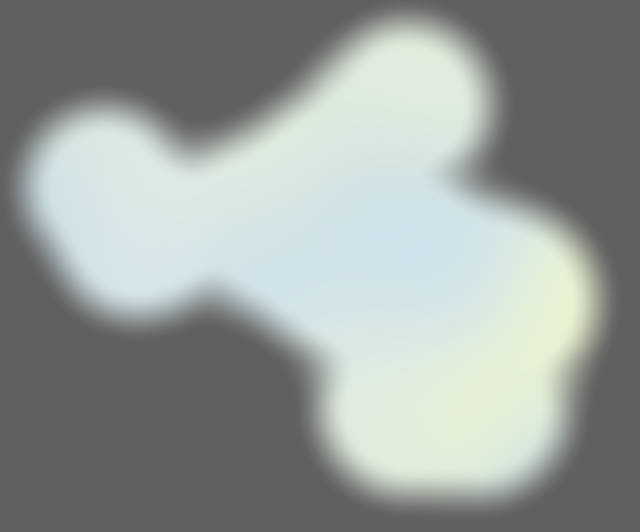
Give the GLSL for this background, as a WebGL 1 fragment shader.

```glsl
precision highp float;
// A soft, pale cloud-like blob with three lobes on a flat grey ground.
// Capsules joined by a smooth minimum give the outline, which is feathered;
// its pastel fill is a normalized blend of Gaussian colour spots.

uniform vec2 u_resolution;

// Signed distance to a segment from a to b thickened by radius.
float capsule(vec2 p, vec2 a, vec2 b, float radius) {
  vec2 pa = p - a;
  vec2 ba = b - a;
  float h = clamp(dot(pa, ba) / dot(ba, ba), 0.0, 1.0);
  return length(pa - ba * h) - radius;
}

float smoothMin(float a, float b) {
  const float blend = 0.06;
  float h = max(blend - abs(a - b), 0.0) / blend;
  return min(a, b) - 0.25 * blend * h * h;
}

float blobDistance(vec2 p) {
  // Left lobe and neck
  float d = capsule(p, vec2(0.195, 0.648), vec2(0.258, 0.555), 0.147);
  d = smoothMin(d, capsule(p, vec2(0.258, 0.570), vec2(0.505, 0.591), 0.128));
  // Upper arm and top lobe
  d = smoothMin(d, capsule(p, vec2(0.505, 0.608), vec2(0.672, 0.727), 0.140));
  d = smoothMin(d, length(p - vec2(0.764, 0.802)) - 0.154);
  // Body and right lobe
  d = smoothMin(d, capsule(p, vec2(0.539, 0.534), vec2(0.719, 0.406), 0.138));
  d = smoothMin(d, capsule(p, vec2(0.719, 0.578), vec2(0.938, 0.430), 0.150));
  d = smoothMin(d, length(p - vec2(0.944, 0.434)) - 0.170);
  // Bottom lobe
  return smoothMin(d, capsule(p, vec2(0.766, 0.237), vec2(0.898, 0.234), 0.165));
}

// A colour spot, premultiplied by its weight, with the weight in alpha.
vec4 spot(vec2 p, vec2 centre, vec3 colour) {
  vec2 d = p - centre;
  return vec4(colour, 1.0) * exp(-45.0 * dot(d, d));
}

vec3 pastelFill(vec2 p) {
  vec3 skyBlue = vec3(0.79, 0.87, 0.905);
  vec3 iceBlue = vec3(0.83, 0.90, 0.915);
  vec3 mist = vec3(0.88, 0.92, 0.91);
  vec3 paleGreen = vec3(0.86, 0.915, 0.87);
  vec3 cream = vec3(0.895, 0.935, 0.86);
  vec3 lemon = vec3(0.925, 0.96, 0.82);

  // Left lobe
  vec4 sum = spot(p, vec2(0.08, 0.62), skyBlue);
  sum += spot(p, vec2(0.20, 0.79), paleGreen);
  sum += spot(p, vec2(0.27, 0.65), mist);
  sum += spot(p, vec2(0.27, 0.47), iceBlue);
  // Upper arm and top lobe
  sum += spot(p, vec2(0.47, 0.71), cream);
  sum += spot(p, vec2(0.65, 0.81), paleGreen);
  sum += spot(p, vec2(0.79, 0.87), cream);
  sum += spot(p, vec2(0.91, 0.79), paleGreen);
  // Body
  sum += spot(p, vec2(0.50, 0.55), skyBlue + 0.01);
  sum += spot(p, vec2(0.73, 0.61), skyBlue);
  sum += spot(p, vec2(0.86, 0.50), skyBlue + 0.02);
  sum += spot(p, vec2(0.68, 0.41), iceBlue);
  // Right and bottom lobes
  sum += spot(p, vec2(1.07, 0.42), lemon);
  sum += spot(p, vec2(0.70, 0.24), cream);
  sum += spot(p, vec2(0.92, 0.22), lemon);
  sum += spot(p, vec2(0.66, 0.10), paleGreen);
  sum += spot(p, vec2(1.03, 0.10), skyBlue);
  return sum.rgb / sum.a;
}

void main() {
  // Height runs from 0 to 1; the shape stays centred across the width.
  vec2 p = (gl_FragCoord.xy - 0.5 * u_resolution) / u_resolution.y + vec2(0.6, 0.5);
  vec3 ground = vec3(0.377);
  float cover = 1.0 - smoothstep(-0.052, 0.052, blobDistance(p));
  gl_FragColor = vec4(mix(ground, pastelFill(p), cover), 1.0);
}
```
